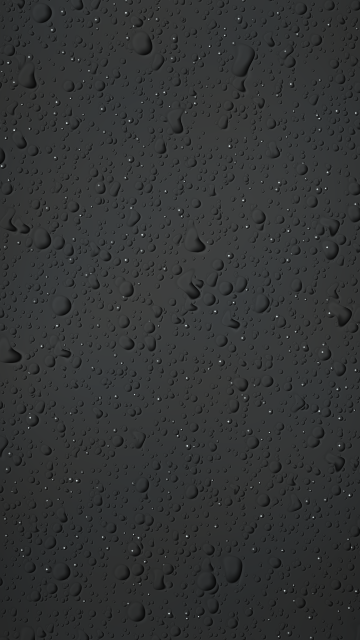
Reproduce this texture procedurally as a Shadertoy shader.

```glsl
// Water droplets scattered over a dark grey panel, shaded from the upper left.
#define FINE_CELLS 42.0
#define SMALL_CELLS 30.0
#define MEDIUM_CELLS 18.0
#define LARGE_CELLS 11.0
#define SHADOW_DEPTH 0.72
#define RIM_LIGHT 0.24
#define GLINT_SHARE 0.10
#define GLINT_RADIUS 0.0023
#define TONE_LOW 0.178
#define TONE_HIGH 0.243
#define PANEL_TINT vec3(0.965, 1.0, 1.005)
#define SHADE_DIR vec2(0.87, -0.49)

vec4 hash4(vec2 cell, float seed) {
    vec4 h = fract(vec4(cell.xyx, cell.y + seed) * vec4(0.1031, 0.1030, 0.0973, 0.1099) + seed * 0.137);
    h += dot(h, h.wzxy + 33.33);
    return fract((h.xxyz + h.yzzw) * h.zywx);
}

// Paints one grid of drops over light: x = relative shade, y = glint.
void addDrops(inout vec2 light, vec2 p, float cells, float share, float stretch, float seed) {
    float pixel = 1.0 / iResolution.x;
    vec2 home = floor(p * cells);
    for (int j = -1; j <= 1; j++)
    for (int i = -1; i <= 1; i++) {
        vec2 cell = home + vec2(i, j);
        vec4 place = hash4(cell, seed);
        vec4 form = hash4(cell, seed + 17.0);
        if (place.z > share) continue;

        // Leaning, slightly bent ellipse
        float radius = mix(0.15, 0.32, place.w * place.w) / cells;
        vec2 d = p - (cell + 0.15 + 0.7 * place.xy) / cells;
        float lean = mix(-0.35, 0.75, form.x);
        float c = cos(lean), s = sin(lean);
        vec2 q = vec2(c * d.x + s * d.y, c * d.y - s * d.x) / radius;
        float longness = 1.0 + stretch * form.y * form.y * form.y;
        q.x += (longness - 1.0) * 0.65 * sin(q.y * 1.7 + 6.0 * form.z);
        q.x *= 1.0 + 0.12 * q.y / longness;
        q.y /= longness;
        float reach = length(q);
        float edge = pixel / radius;

        // Dark inner crescent and the pale light spilling past it
        float side = dot(d, SHADE_DIR) / max(length(d), 1e-5);
        float inside = 1.0 - smoothstep(1.0 - 0.7 * edge, 1.0 + 0.7 * edge, reach);
        float crescent = smoothstep(-0.15, 0.85, side) * smoothstep(0.25, 1.0, reach);
        float body = 1.0 - SHADOW_DEPTH * crescent;
        body += 0.09 * smoothstep(0.1, 0.9, -side) * smoothstep(0.3, 0.8, reach);
        body -= 0.14 * smoothstep(0.75, 1.0, reach);
        float halo = 1.0 - smoothstep(1.0, 1.3 + edge, reach);
        float rim = RIM_LIGHT * smoothstep(0.2, 0.9, side) - 0.08 * smoothstep(0.3, 1.0, -side);
        light.x = mix(light.x, 1.0 + rim, halo * 0.75);
        light.x = mix(light.x, body, inside);
        light.y *= 1.0 - inside;

        // Small specular point on a few drops
        vec2 spot = d - radius * vec2(-0.25, mix(-0.3, 0.4, form.z));
        float size = min(GLINT_RADIUS, radius * 0.35);
        float glint = 1.0 - smoothstep(size - 0.6 * pixel, size + 0.6 * pixel, length(spot));
        light.y = max(light.y, glint * step(form.w, GLINT_SHARE) * mix(0.5, 0.95, form.x));
    }
}

// Broad uneven tone from layered sines
float drift(vec2 p) {
    return sin(p.x * 5.1 + 1.7 * sin(p.y * 3.3)) * 0.5 + sin(p.y * 7.3 - p.x * 4.2 + 2.0) * 0.5;
}

void mainImage(out vec4 fragColor, in vec2 fragCoord) {
    vec2 p = fragCoord / iResolution.x;
    vec2 uv = fragCoord / iResolution.xy;

    // Panel: paler in the upper middle, dim below and at the borders
    float tone = mix(TONE_LOW, TONE_HIGH, smoothstep(0.0, 0.5, uv.y));
    tone *= 1.0 - 0.11 * smoothstep(0.65, 1.0, uv.y);
    tone *= 1.0 - 0.14 * pow(abs(uv.x * 2.0 - 1.0), 3.0);
    tone *= 1.0 + 0.025 * drift(p);

    // Drops from fine to large, so big ones cover small ones
    vec2 light = vec2(1.0, 0.0);
    addDrops(light, p, FINE_CELLS, 0.72, 0.5, 3.0);
    addDrops(light, p + 0.37, SMALL_CELLS, 0.58, 0.6, 29.0);
    addDrops(light, p + 0.71, MEDIUM_CELLS, 0.48, 0.9, 53.0);
    addDrops(light, p + 1.13, LARGE_CELLS, 0.30, 1.3, 71.0);

    // Faint warm and cool patches
    float warmth = drift(p * 2.3 + 4.0) * 0.018;
    vec3 color = tone * light.x * PANEL_TINT * vec3(1.0 + warmth, 1.0, 1.0 - warmth);
    color = mix(color, vec3(0.88, 0.92, 0.92), light.y);
    fragColor = vec4(color, 1.0);
}
```
